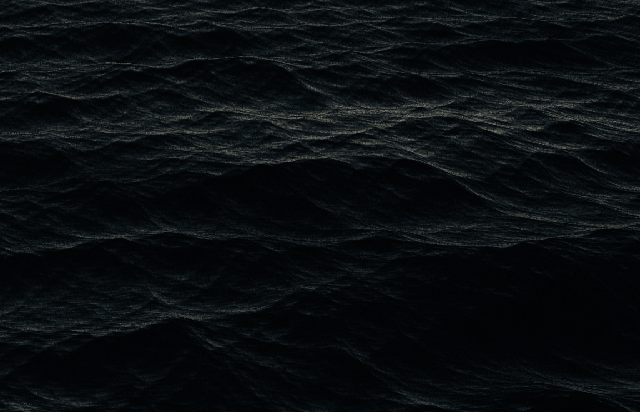
Write a Shadertoy shader that draws this texture.

```glsl
// Dark open sea at dusk: choppy waves seen at a low angle, faint sky sheen and film grain.

#define HORIZON 1.55      // height of the vanishing line, in canvas heights
#define FOCAL 3.0         // lens length, in canvas heights
#define SWELL_FREQ 7.0    // frequency of the longest wave
#define SWELL_AMP 0.030   // height of the longest wave
#define CHOP 1.6          // how much each wave drags the smaller ones
#define SHEEN_POWER 5.0   // falloff of the grazing reflection
#define SHEEN_GAIN 0.50
#define GRAIN 0.55
#define MARCH_STEPS 40
#define COARSE_WAVES 9
#define FINE_WAVES 23

const vec3 DEEP_WATER = vec3(0.005, 0.012, 0.018);
const vec3 COOL_SKY = vec3(0.68, 1.00, 1.15);
const vec3 WARM_SKY = vec3(0.98, 1.00, 0.90);

float hash(vec2 p) {
    vec3 q = fract(vec3(p.xyx) * 0.1031);
    q += dot(q, q.yzx + 33.33);
    return fract((q.x + q.y) * q.z);
}

// Layered peaked sines; each layer bends the position of the next ones.
float seaHeight(vec2 p, int waves) {
    float freq = SWELL_FREQ, amp = SWELL_AMP, height = 0.0;
    for (int i = 0; i < waves; i++) {
        float k = float(i);
        float angle = 1.57 + 1.2 * sin(k * k * 1.7 + k + 0.4);
        vec2 dir = vec2(cos(angle), sin(angle));
        float phase = dot(dir, p) * freq + k * 4.37;
        float wave = exp(sin(phase) - 1.0);
        height += amp * (wave - 0.47);
        p -= dir * wave * cos(phase) * amp * CHOP;
        freq *= 1.22;
        amp *= 0.8;
    }
    return height;
}

// Distance at which the view ray from height 1 meets the water.
float marchSea(vec3 ray) {
    float near = 0.93 / -ray.y;
    float stride = 0.13 / -ray.y / float(MARCH_STEPS);
    float t = near, lastGap = 0.07;
    for (int i = 0; i < MARCH_STEPS; i++) {
        float gap = 1.0 + ray.y * t - seaHeight(ray.xz * t, COARSE_WAVES);
        if (gap < 0.0) return t - stride * gap / (gap - lastGap);
        lastGap = gap;
        t += stride;
    }
    return t;
}

float blob(vec2 p, vec2 center, vec2 radius) {
    vec2 d = (p - center) / radius;
    return exp(-dot(d, d));
}

// Broad light and shade lying over the water.
float skyLight(vec2 q) {
    float light = 0.62 + 0.6 * blob(q, vec2(0.62, 0.70), vec2(0.42, 0.11));
    light *= 1.0 - 0.88 * blob(q, vec2(0.85, 0.20), vec2(0.36, 0.21));
    light *= 1.0 - 0.80 * blob(q, vec2(0.87, 0.87), vec2(0.24, 0.08));
    light *= 1.0 - 0.75 * blob(q, vec2(0.10, 0.57), vec2(0.20, 0.08));
    light *= 1.0 - 0.70 * blob(q, vec2(0.45, 0.45), vec2(0.15, 0.09));
    return light;
}

void mainImage(out vec4 fragColor, in vec2 fragCoord) {
    vec2 q = fragCoord / iResolution.xy;
    vec2 uv = fragCoord / iResolution.y;
    float aspect = iResolution.x / iResolution.y;
    vec3 ray = vec3((uv - vec2(0.5 * aspect, HORIZON)) / FOCAL, 1.0);

    // Surface slope, averaged over a footprint that grows with distance
    float t = marchSea(ray);
    vec2 p = ray.xz * t;
    vec2 e = vec2(0.0010 * t, 0.0010 * t * t);
    float h = seaHeight(p, FINE_WAVES);
    vec2 slope = vec2(seaHeight(p + vec2(e.x, 0.0), FINE_WAVES) - h,
                      seaHeight(p + vec2(0.0, e.y), FINE_WAVES) - h) / e;

    // Grazing reflection of the sky
    vec3 normal = normalize(vec3(-slope.x, 1.0, -slope.y));
    float facing = clamp(dot(normal, -normalize(ray)), 0.0, 1.0);
    float sheen = SHEEN_GAIN * skyLight(q) * pow(1.0 - facing, SHEEN_POWER);
    sheen /= 1.0 + 1.5 * sheen;

    // Film grain, on a grid fixed to the canvas
    vec2 cell = floor(uv * 330.0);
    float speckle = hash(cell) + hash(cell + 71.0) - 1.0;
    sheen *= 1.0 + GRAIN * speckle;

    vec3 tint = mix(COOL_SKY, WARM_SKY, smoothstep(0.04, 0.20, sheen));
    vec3 color = DEEP_WATER * (1.0 + GRAIN * speckle) + tint * sheen;
    fragColor = vec4(clamp(color, 0.0, 1.0), 1.0);
}
```
